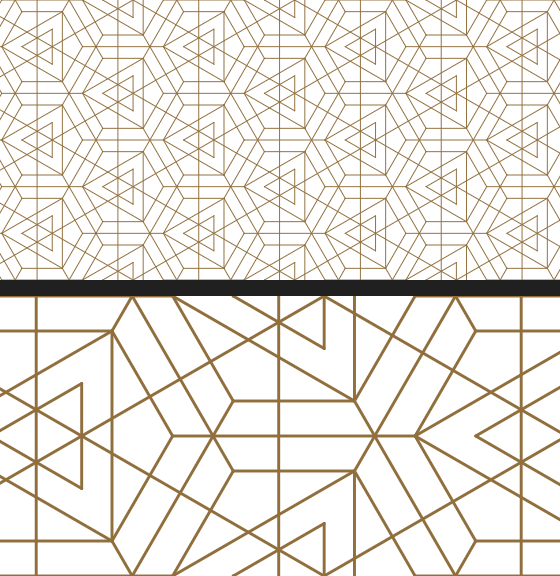
Top, the full canvas; bottom, a detail of the centre.
Reproduce this pattern procedurally as a WebGL 2 fragment shader.

```glsl
#version 300 es
precision highp float;

uniform vec2 u_resolution;
out vec4 outColor;

const vec3 PAPER = vec3(1.0);
const vec3 GOLD = vec3(0.565, 0.435, 0.24);

// Lengths in canvas heights
const float ROWS = 3.0;
const float CELL = 1.0 / ROWS;                // distance between cell centres
const vec2 CENTRE = vec2(1.0165, CELL);       // centre of one cell
const float LINE_WIDTH = 0.0035;

const float SQRT3 = 1.7320508;
const float HEX_RADIUS = CELL * SQRT3 / 4.0;  // inner hexagon and large triangle
const float HEX_APOTHEM = CELL * 0.375;
const float THREAD_OFFSET = HEX_RADIUS / 8.0; // long lines miss the centre by this

// Vector from the nearest centre of a triangular lattice
vec2 hexCell(vec2 p) {
    vec2 period = vec2(SQRT3, 1.0) * CELL;
    vec2 a = mod(p + 0.5 * period, period) - 0.5 * period;
    vec2 b = mod(p, period) - 0.5 * period;
    return dot(a, a) < dot(b, b) ? a : b;
}

// Share of a pixel covered by a line at distance d
float cover(float d, float pixel) {
    float halfWidth = 0.5 * LINE_WIDTH;
    float near = max(d - 0.5 * pixel, -halfWidth);
    float far = min(d + 0.5 * pixel, halfWidth);
    return clamp((far - near) / pixel, 0.0, 1.0);
}

// Line of limited extent: "beyond" is positive past its end
float segment(float d, float beyond, float pixel) {
    return cover(length(vec2(d, max(beyond, 0.0))), pixel);
}

void main() {
    float pixel = 1.0 / u_resolution.y;
    vec2 p = hexCell(gl_FragCoord.xy * pixel - CENTRE);
    const mat2 THIRD_TURN = mat2(-0.5, 0.5 * SQRT3, -0.5 * SQRT3, -0.5);

    float bare = 1.0;
    for (int i = 0; i < 3; i++) {
        vec2 q = abs(p);

        // Long lines crossing all cells
        bare *= 1.0 - cover(abs(p.x + THREAD_OFFSET), pixel);

        // Large and small triangle
        bare *= 1.0 - segment(abs(p.x - 0.5 * HEX_RADIUS), q.y - HEX_APOTHEM, pixel);
        bare *= 1.0 - segment(abs(p.x - 0.25 * HEX_RADIUS), q.y - 0.5 * HEX_APOTHEM, pixel);

        // Inner hexagon, cell border and the spokes between them
        bare *= 1.0 - segment(abs(q.y - HEX_APOTHEM), q.x - 0.5 * HEX_RADIUS, pixel);
        bare *= 1.0 - cover(abs(q.y - 0.5 * CELL), pixel);
        bare *= 1.0 - segment(q.y, HEX_RADIUS - q.x, pixel);

        p = THIRD_TURN * p;
    }

    outColor = vec4(mix(GOLD, PAPER, bare), 1.0);
}
```
